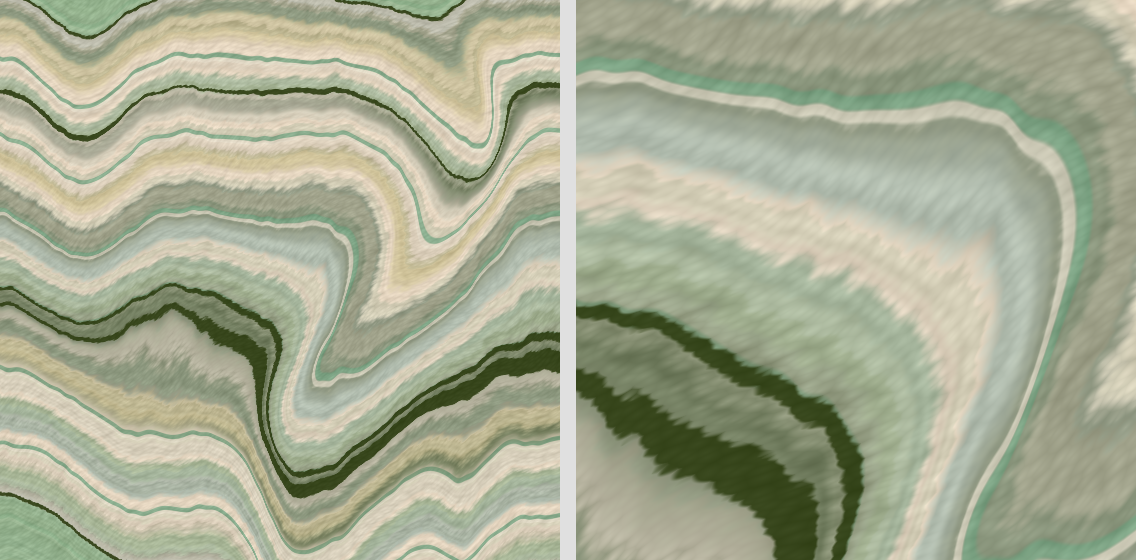
Left, the full canvas; right, a detail of the centre.
A WebGL 1 fragment shader for this texture:

```glsl
precision highp float;
// Folded agate strata in cream, sage and mint with dark green veins.
uniform vec2 u_resolution;

vec2 hash2(vec2 p) {
  return fract(sin(vec2(dot(p, vec2(127.1, 311.7)), dot(p, vec2(269.5, 183.3)))) * 43758.5);
}

// Cellular noise: distance to the nearest scattered point
float cells(vec2 p) {
  vec2 id = floor(p), f = fract(p);
  float nearest = 2.0;
  for (int y = -1; y <= 1; y++) {
    for (int x = -1; x <= 1; x++) {
      vec2 g = vec2(float(x), float(y));
      nearest = min(nearest, length(g + hash2(id + g) - f));
    }
  }
  return nearest;
}

float bell(float x, float center, float width) {
  float d = (x - center) / width;
  return exp(-d * d);
}

// How far a layer sags at x and depth y, measured downward from the top
float sag(float x, float y) {
  float center = 0.86 - 0.33 * smoothstep(0.25, 0.8, y) - 0.09 * (1.0 - smoothstep(0.0, 0.25, y));
  float leftWidth = mix(0.14, 0.08, smoothstep(0.3, 0.65, y));
  float rightWidth = mix(0.055, 0.2, smoothstep(0.3, 0.65, y));
  float fold = bell(x, center, x < center ? leftWidth : rightWidth);
  fold *= mix(0.05, 0.16, smoothstep(0.0, 0.3, y)) + 0.04 * smoothstep(0.4, 0.8, y);
  float basin = 0.08 * bell(x, 0.15, 0.09) * (1.0 - smoothstep(0.4, 0.75, y));
  float shelf = 0.13 * smoothstep(0.3, 0.8, y) * smoothstep(0.3, 0.6, x);
  float slope = 0.12 * smoothstep(0.0, 0.25, x) * smoothstep(0.5, 0.75, y)
    * (1.0 - smoothstep(0.3, 0.6, x));
  float pocket = 0.06 * bell(x, 0.83, 0.05) * smoothstep(0.6, 0.9, y);
  return fold + basin + shelf + slope + pocket;
}

// Mineral tints spread evenly over the layers by the golden ratio
vec3 mineral(float layer) {
  float h = fract(layer * 0.618 + 0.1);
  vec3 c = vec3(0.89, 0.83, 0.745);                   // cream
  c = mix(c, vec3(0.76, 0.74, 0.68), step(0.28, h));  // warm grey
  c = mix(c, vec3(0.69, 0.735, 0.68), step(0.43, h)); // blue grey
  c = mix(c, vec3(0.81, 0.76, 0.60), step(0.57, h));  // sand
  c = mix(c, vec3(0.60, 0.69, 0.58), step(0.69, h));  // sage
  return mix(c, vec3(0.53, 0.56, 0.465), step(0.85, h)); // olive grey
}

vec3 strata(float t) {
  t += 0.3 * sin(t * 1.9);
  float layer = floor(t);
  return mix(mineral(layer), mineral(layer + 1.0), smoothstep(0.62, 1.0, fract(t)));
}

// Soft-edged line across the layers
float vein(float t, float center, float halfWidth) {
  return 1.0 - smoothstep(halfWidth - 0.001, halfWidth + 0.0015, abs(t - center));
}

void main() {
  vec2 p = gl_FragCoord.xy / u_resolution;
  float x = p.x, y = 1.0 - p.y;

  // Slanted brush strokes, coarse and fine
  vec2 q = mat2(0.82, -0.57, 0.57, 0.82) * p;
  q += 0.012 * sin(q.yx * 21.0);
  float coarse = cells(q * vec2(24.0, 85.0)) - 0.45;
  float fine = cells(q * vec2(65.0, 210.0) + 7.0) - 0.45;

  // Layer coordinate with rippled, feathered edges
  float ripple = 0.006 * sin(19.0 * x + 6.0 * y + sin(9.0 * y))
    + 0.003 * sin(47.0 * x - 13.0 * y + 2.0 * sin(21.0 * x))
    + 0.0012 * sin(121.0 * x + 31.0 * y + 2.0 * sin(53.0 * x));
  float t = y - sag(x, y) + ripple;
  float feathered = t + 0.008 * coarse + 0.005 * fine;

  vec3 color = mix(strata(feathered * 23.0 + 3.0), strata(feathered * 61.0), 0.25);

  // Thin mint seams with a pale rim
  float seam = (fract(t * 7.3 + 0.75) - 0.5) / 7.3;
  color = mix(color, vec3(0.9, 0.87, 0.8), 0.6 * vein(seam, 0.007, 0.003));
  color = mix(color, vec3(0.46, 0.64, 0.51), 0.8 * vein(seam, 0.0, 0.0035));

  // Mint pools beyond the outer veins
  float pool = max(smoothstep(0.885, 0.89, t), 1.0 - smoothstep(-0.022, -0.016, t));
  color = mix(color, vec3(0.56, 0.69, 0.54), 0.85 * pool);

  // Shaded green bands around the veins
  vec3 moss = vec3(0.38, 0.44, 0.31);
  float right = smoothstep(0.3, 0.6, x);
  color = mix(color, moss, 0.8 * bell(feathered, 0.53, 0.026));
  color = mix(color, moss, (0.35 + 0.45 * right) * bell(feathered, 0.635, 0.014));
  color = mix(color, moss, (0.2 + 0.55 * smoothstep(0.5, 0.9, x)) * bell(feathered, 0.175, 0.016));

  // Fine layering and brushed grain
  color += 0.013 * sin(t * 520.0 + 3.0 * sin(t * 83.0));
  color += 0.012 * sin(t * 237.0 + 2.0 * sin(x * 9.0));
  color -= 0.07 * coarse + 0.07 * fine;

  // Dark green veins, heavier along the central fold
  float edge = t + 0.003 * fine;
  float dark = vein(edge, 0.16, 0.0035 + 0.0015 * sin(x * 14.0));
  dark = max(dark, vein(edge, 0.515, 0.0025 + 0.002 * right));
  dark = max(dark, vein(edge, 0.542, 0.003 + 0.009 * right));
  dark = max(dark, vein(edge, 0.885, 0.003));
  dark = max(dark, vein(edge, -0.018, 0.0025));
  color = mix(color, vec3(0.19, 0.25, 0.08) - 0.04 * fine, 0.93 * dark);

  gl_FragColor = vec4(clamp(color, 0.0, 1.0), 1.0);
}
```
